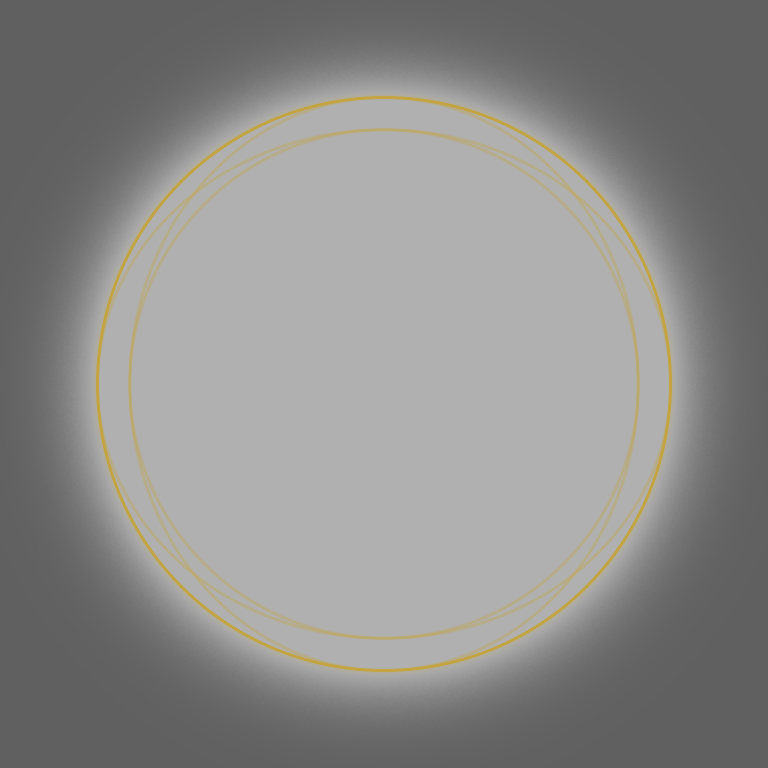
This background is drawn by a WebGL 2 fragment shader. Its source:

```glsl
#version 300 es
precision highp float;
// A pale disc with a soft glow on dark grey, edged by a thin gold ring.
// Four ellipses, from every pairing of two radii, form the gold outlines;
// the glow is a falloff of the distance to the disc, with faint grain.

#define OUTER_RADIUS 0.3730
#define INNER_RADIUS 0.3310
#define LINE_HALF_WIDTH 0.0019
#define FAINT_OPACITY 0.34
#define BRIGHT_OPACITY 0.92
#define HALO_OPACITY 0.20
#define HALO_WIDTH 0.0045
#define GLOW_REACH 0.047
#define GLOW_POWER 1.25
#define GRAIN_AMOUNT 0.012
#define GRAIN_CELLS 512.0

uniform vec2 u_resolution;
out vec4 fragColor;

const vec3 DARK_GREY = vec3(0.376);
const vec3 PALE_GREY = vec3(0.690);
const vec3 GOLD = vec3(0.770, 0.640, 0.225);

float hash(vec2 p) {
    return fract(sin(dot(p, vec2(12.9898, 78.233))) * 43758.5453);
}

// Approximate signed distance to an axis-aligned ellipse
float ellipseDistance(vec2 p, vec2 radii) {
    float k = length(p / radii);
    float slope = length(p / (radii * radii));
    return k * (k - 1.0) / max(slope, 1e-4);
}

float strokeMask(float dist, float pixel) {
    return 1.0 - smoothstep(-0.6 * pixel, 0.6 * pixel, abs(dist) - LINE_HALF_WIDTH);
}

void main() {
    float side = min(u_resolution.x, u_resolution.y);
    float pixel = 1.0 / side;
    vec2 p = (gl_FragCoord.xy - 0.5 * u_resolution) / side;

    // Disc and its outer glow
    float edge = length(p) - OUTER_RADIUS;
    float glow = exp(-pow(max(edge, 0.0) / GLOW_REACH, GLOW_POWER));
    float grain = hash(floor(p * GRAIN_CELLS)) - 0.5;
    vec3 color = mix(DARK_GREY, PALE_GREY, glow);
    color += grain * GRAIN_AMOUNT * 4.0 * glow * (1.0 - glow);

    // Soft gold halo just outside the rim
    float halo = HALO_OPACITY * exp(-pow(edge / HALO_WIDTH, 2.0)) * step(0.0, edge);
    color = mix(color, GOLD, halo);

    // Inner outlines first, the bright rim last
    for (int i = 0; i < 4; i++) {
        vec2 pick = vec2(i & 1, i >> 1);
        vec2 radii = mix(vec2(INNER_RADIUS), vec2(OUTER_RADIUS), pick);
        float opacity = i == 3 ? BRIGHT_OPACITY : FAINT_OPACITY;
        color = mix(color, GOLD, opacity * strokeMask(ellipseDistance(p, radii), pixel));
    }

    fragColor = vec4(color, 1.0);
}
```
